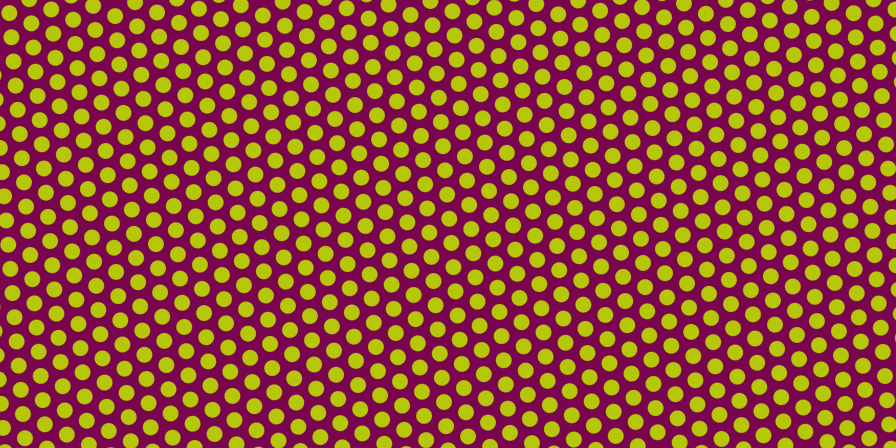
Write a WebGL 1 fragment shader that draws this pattern.

```glsl
precision highp float;

uniform vec2 u_resolution;

const vec3 PLUM = vec3(0.48, 0.02, 0.31);
const vec3 LIME = vec3(0.71, 0.78, 0.03);

const float SPACING = 0.0542;               // between dot centres, in canvas heights
const float DOT_RADIUS = 0.326;             // in spacings
const float TILT = 34.94;                   // of the dot rows, in degrees
const vec2 ANCHOR = vec2(0.0028, 0.0117);   // one dot, from the canvas centre

vec2 rotate(vec2 p, float angle) {
  float c = cos(angle);
  float s = sin(angle);
  return vec2(c * p.x - s * p.y, s * p.x + c * p.y);
}

// Distance to the nearest point of a rectangular grid
float gridDistance(vec2 p, vec2 cell) {
  return length(mod(p + 0.5 * cell, cell) - 0.5 * cell);
}

// Triangular lattice of unit spacing: two staggered rectangular grids
float latticeDistance(vec2 p) {
  vec2 cell = vec2(1.0, sqrt(3.0));
  return min(gridDistance(p, cell), gridDistance(p + 0.5 * cell, cell));
}

// Coverage of a disc with a soft edge
float disc(float dist, float radius, float softness) {
  return 1.0 - smoothstep(radius - softness, radius + softness, dist);
}

void main() {
  vec2 p = (gl_FragCoord.xy - 0.5 * u_resolution) / u_resolution.y;
  vec2 q = rotate(p - ANCHOR, -radians(TILT)) / SPACING;

  // Edge about one and a half pixels wide, in lattice units
  float softness = 0.75 / (u_resolution.y * SPACING);
  float dots = disc(latticeDistance(q), DOT_RADIUS, softness);

  gl_FragColor = vec4(mix(PLUM, LIME, dots), 1.0);
}
```
